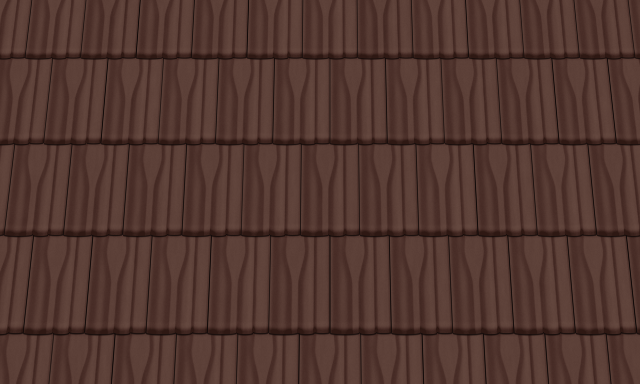
Write a Shadertoy shader that draws this texture.

```glsl
// A roof of brown clay tiles in staggered courses, seen in slight perspective.
// The canvas is projected onto the roof plane; each tile is shaded from the
// slopes of its rolls, with a bottle-shaped panel, a rounded lip and a seam.

const vec3 CLAY  = vec3(0.364, 0.254, 0.222);
const vec3 SHADE = vec3(0.280, 0.173, 0.150);
const vec3 DEEP  = vec3(0.180, 0.096, 0.075);
const vec3 GAP   = vec3(0.065, 0.035, 0.030);

const float VANISH_X     = 0.5156;  // column that stays vertical
const float TILE_TOP     = 0.0847;  // tile width at the top of the canvas
const float TILE_GROWTH  = 0.0129;  // extra width at the bottom
const float COURSE_SCALE = 2.693;   // course depth on the roof plane
const float COURSE_SHIFT = 31.10;
const float SEAM_HALF    = 0.0085;  // in tile widths
const float LIP_DROP     = 0.026;   // overhang, in course heights
const float BOTTLE_X     = 0.42;    // axis of the panel, in tile widths
const float CONTRAST     = 0.65;    // crispness of light against shade
const float TILE_VARY    = 0.10;
const float GRAIN        = 0.15;

float hash(vec2 p) {
    vec3 q = fract(vec3(p.xyx) * 0.1031);
    q += dot(q, q.yzx + 33.33);
    return fract((q.x + q.y) * q.z);
}

float noise(vec2 p) {
    vec2 i = floor(p), f = fract(p);
    f = f * f * (3.0 - 2.0 * f);
    return mix(mix(hash(i), hash(i + vec2(1, 0)), f.x),
               mix(hash(i + vec2(0, 1)), hash(i + vec2(1, 1)), f.x), f.y);
}

float bell(float x, float center, float width) {
    float d = (x - center) / width;
    return exp(-d * d);
}

// Shadow with its own falloff on the left and on the right
float crease(float d, float left, float right) {
    return bell(d, 0.0, d < 0.0 ? left : right);
}

// Column coordinate with every other course shifted by half a tile
float stagger(float column, float course) {
    return column + 0.5 * mod(course, 2.0);
}

// How far the lip hangs below its course: a broad lobe, a roll and a flat band
float lipEdge(float u) {
    float t = u < 0.48 ? u / 0.48 : u < 0.75 ? (u - 0.48) / 0.27 : (u - 0.75) / 0.25;
    float lobe = pow(max(4.0 * t * (1.0 - t), 0.0), 0.35);
    return LIP_DROP * (u < 0.75 ? mix(0.15, 1.0, lobe) : 0.6 * lobe);
}

// Brown ramp: below 0 is lit clay, 1 is shade, 2 is deep shadow
vec3 ramp(float tone) {
    vec3 c = mix(CLAY, SHADE, clamp(tone, -0.35, 1.0));
    return mix(c, DEEP, clamp(tone - 1.0, 0.0, 1.0));
}

// v runs from 0 at the top of the course to 1 at its lower edge
vec3 tile(float column, float course, float v, float px) {
    float x = stagger(column, course);
    float u = fract(x);
    vec2 id = vec2(floor(x), course) + 50.0;

    // Bottle outline: wide shoulders above, slim neck below
    float neck = smoothstep(0.16, 0.54, v);
    float halfWidth = mix(0.160, 0.052, neck) - 0.02 * (1.0 - smoothstep(0.0, 0.2, v));
    float leftEdge = u - (BOTTLE_X - halfWidth);
    float rightEdge = u - (BOTTLE_X + halfWidth);

    // Flanks turned from the light
    float tone = 0.08;
    tone += 0.75 * crease(u - 0.09, 0.06, 0.09);
    tone += mix(0.60, 0.85, neck) * crease(leftEdge + 0.02, mix(0.06, 0.09, neck), 0.025);
    tone += mix(0.85, 1.05, neck) * crease(rightEdge - 0.02, 0.022, mix(0.05, 0.07, neck));
    tone += 1.15 * crease(u - 0.745, 0.016, 0.035);
    tone += 0.45 * bell(u, 0.98, 0.02);
    tone = mix(tone, smoothstep(0.12, 0.82, tone) * max(tone, 1.0), CONTRAST);

    // Lit crowns of the right roll and the flat band
    tone -= 0.22 * bell(u, 0.67, 0.04) + 0.15 * bell(u, 0.87, 0.06);

    // Variation between tiles, and fine streaks in the clay
    tone += TILE_VARY * (hash(id) - 0.5);
    tone += GRAIN * (noise(vec2(x * 22.0, (course + v) * 7.0) + 400.0) - 0.5);
    tone += GRAIN * (noise(vec2(x * 70.0, (course + v) * 90.0) + 900.0) - 0.5);

    // Shadow cast by the course above, and the rounded lower lip
    tone += 0.6 * (1.0 - smoothstep(0.01, 0.06, v));
    float fromEdge = 1.0 + lipEdge(u) - v;
    tone -= 0.15 * bell(fromEdge, 0.095, 0.02);
    tone += 1.5 * (1.0 - smoothstep(0.02, 0.075, fromEdge));
    vec3 color = ramp(tone);

    // Thin dark seam between neighbours, tighter on some tiles
    float seam = min(u, 1.0 - u);
    float line = 1.0 - smoothstep(SEAM_HALF - 0.5 * px, SEAM_HALF + 0.6 * px, seam);
    float gapDepth = mix(0.65, 1.0, hash(floor(vec2(x + 0.5, course)) + 80.0));
    return mix(color, GAP, line * gapDepth);
}

void mainImage(out vec4 fragColor, in vec2 fragCoord) {
    vec2 uv = fragCoord / iResolution.xy;

    // Project onto the roof plane
    float width = TILE_TOP + TILE_GROWTH * (1.0 - uv.y);
    float column = (uv.x - VANISH_X) / width;
    float depth = COURSE_SHIFT - COURSE_SCALE / width;
    float pxU = 1.0 / (width * iResolution.x);
    float pxV = COURSE_SCALE * TILE_GROWTH / (width * width * iResolution.y);

    float course = floor(depth), v = depth - course;
    vec3 color = tile(column, course, v, pxU);

    // Contact shadow under the overhanging lip, then the lip itself
    float edge = lipEdge(fract(stagger(column, course - 1.0)));
    color = mix(color, GAP, 0.85 * (1.0 - smoothstep(0.004, 0.022, v - edge)));
    float over = 1.0 - smoothstep(-0.6 * pxV, 0.6 * pxV, v - edge);
    color = mix(color, tile(column, course - 1.0, v + 1.0, pxU), over);

    fragColor = vec4(color, 1.0);
}
```
